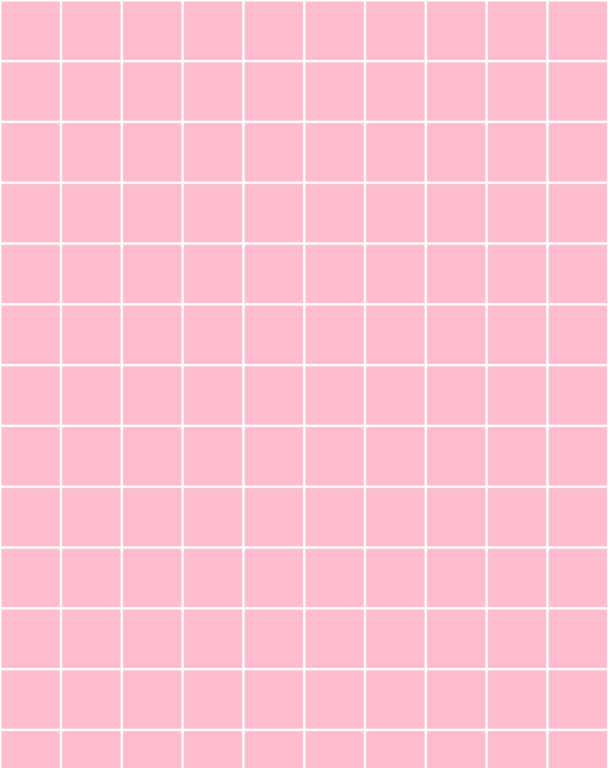
This pattern is drawn by a WebGL 1 fragment shader. Its source:

```glsl
precision highp float;

uniform vec2 u_resolution;

#define COLUMNS 10.0
#define LINE_WIDTH 0.041
#define GRID_OFFSET vec2(0.003, 0.005)
#define TILE_COLOR vec3(1.0, 0.737, 0.812)
#define LINE_COLOR vec3(1.0, 0.992, 0.996)

// Share of a pixel covered by the nearest grid line, per axis
vec2 lineCoverage(vec2 cell, float pixel) {
  vec2 dist = abs(fract(cell + 0.5) - 0.5);
  float halfLine = 0.5 * LINE_WIDTH;
  vec2 low = max(dist - 0.5 * pixel, vec2(-halfLine));
  vec2 high = min(dist + 0.5 * pixel, vec2(halfLine));
  return clamp((high - low) / pixel, 0.0, 1.0);
}

void main() {
  // Square cells counted from the upper left corner
  float cellSize = u_resolution.x / COLUMNS;
  vec2 fromTop = vec2(gl_FragCoord.x, u_resolution.y - gl_FragCoord.y);
  vec2 cell = fromTop / cellSize - GRID_OFFSET;

  // Union of vertical and horizontal lines
  vec2 lines = lineCoverage(cell, 1.0 / cellSize);
  float grid = 1.0 - (1.0 - lines.x) * (1.0 - lines.y);

  gl_FragColor = vec4(mix(TILE_COLOR, LINE_COLOR, grid), 1.0);
}
```
